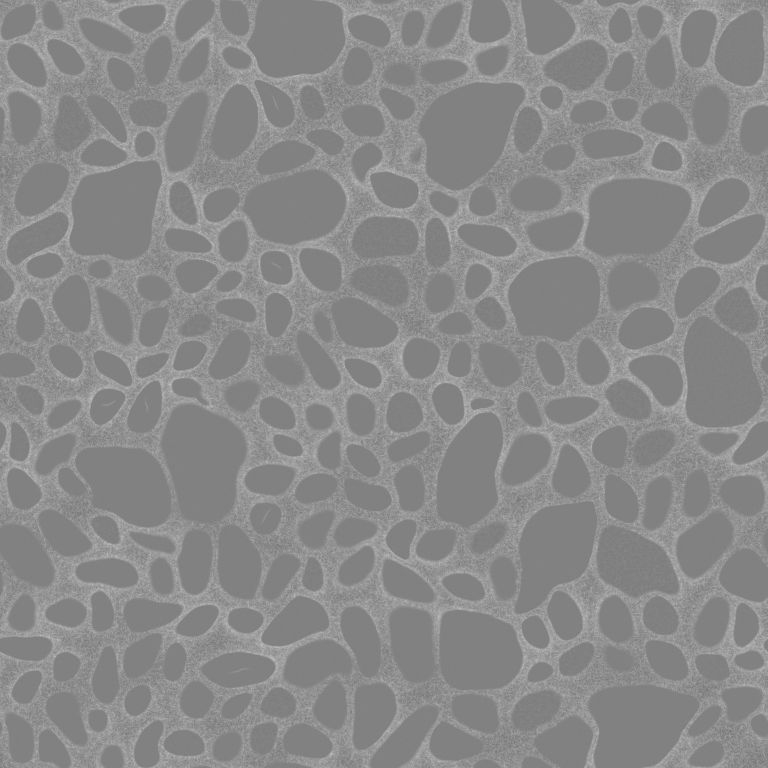
This texture map is drawn by a WebGL 1 fragment shader. Its source:

```glsl
precision highp float;
// Tileable section of smooth grey pebbles set in a pale, grainy cement.
// Each cell holds one, two or four pebbles; rival ellipses are cut back to
// leave a gap, and cellular grain with a bright halo fills the rest.

uniform vec2 u_resolution;

const float PI = 3.14159;
const float CELLS = 9.0;          // coarse cells across the canvas
const float LARGE_SHARE = 0.17;   // share of cells with a single pebble
const float PAIR_SHARE = 0.30;    // share of cells with two pebbles
const vec2 LARGE_SIZE = vec2(0.55, 0.86);  // long half axis, in cells
const vec2 PAIR_SIZE = vec2(0.32, 0.52);
const vec2 SMALL_SIZE = vec2(0.21, 0.40);
const vec2 ASPECT = vec2(0.46, 0.88);      // short axis over long axis
const float HALF_GAP = 0.030;     // half the cement seam between rivals
const float ROUNDING = 0.12;      // softening where seam meets ellipse
const float RIVAL_BLEND = 20.0;   // lower blends neighbouring rivals more
const float HALO_WIDTH = 0.065;
const vec2 EDGE = vec2(0.004, 0.028);      // crisp and soft pebble outlines
const float PEBBLE_GREY = 0.506;
const float CEMENT_GREY = 0.544;
const float HALO_GREY = 0.120;
const float GRAIN_GREY = 0.20;
const float MOTTLE_GREY = 0.010;
const vec2 GRAIN_SCALE = vec2(390.0, 170.0);

vec2 hash2(vec2 p) {
  vec2 s = vec2(dot(p, vec2(127.1, 311.7)), dot(p, vec2(269.5, 183.3)));
  return fract(sin(s) * 43758.5);
}

vec2 rotate(vec2 p, float a) {
  float c = cos(a), s = sin(a);
  return vec2(c * p.x + s * p.y, c * p.y - s * p.x);
}

float smoothMax(float a, float b, float k) {
  float h = max(k - abs(a - b), 0.0) / k;
  return max(a, b) + 0.25 * h * h * k;
}

// Distance to the nearest scattered point, wrapped at the period
float cellular(vec2 p, float period) {
  vec2 base = floor(p);
  float nearest = 8.0;
  for (int y = -1; y <= 1; y++)
    for (int x = -1; x <= 1; x++) {
      vec2 cell = base + vec2(float(x), float(y));
      vec2 d = cell + hash2(mod(cell, period)) - p;
      nearest = min(nearest, dot(d, d));
    }
  return sqrt(nearest);
}

// Layered sines, periodic over the unit canvas
vec2 waves(vec2 uv, float f) {
  vec2 t = 2.0 * PI * uv;
  vec2 w = sin(f * t.yx + vec2(1.3, 4.1) + 1.5 * sin((f - 1.0) * t + 2.0));
  return w + 0.5 * sin((2.0 * f + 1.0) * t.yx + 2.0 * w.yx);
}

float ellipseDistance(vec2 q, vec2 r) {
  float k0 = length(q / r);
  float k1 = length(q / (r * r));
  return k0 * (k0 - 1.0) / max(k1, 1e-5);
}

// Returns signed pebble distance, pebble seed, and position along its axes
vec4 pebbles(vec2 p) {
  vec2 base = floor(p);
  float first = 8.0, crowd = 0.0, seed = 0.0;
  vec2 local = vec2(0.0);
  for (int y = -1; y <= 1; y++)
    for (int x = -1; x <= 1; x++) {
      vec2 cell = base + vec2(float(x), float(y));
      vec2 id = mod(cell, CELLS);
      vec2 pick = hash2(id + 17.0);
      bool large = pick.x < LARGE_SHARE;
      bool pair = !large && pick.x < LARGE_SHARE + PAIR_SHARE;
      float count = large ? 1.0 : pair ? 2.0 : 4.0;
      float radius = large ? 0.0 : pair ? 0.27 : 0.36;
      vec2 range = large ? LARGE_SIZE : pair ? PAIR_SIZE : SMALL_SIZE;
      float start = pair ? PI * pick.y : 0.25 * PI + 0.8 * (pick.y - 0.5);
      for (int k = 0; k < 4; k++) {
        if (float(k) >= count) break;
        vec2 key = id + 31.0 * float(k + 2);
        vec2 jitter = hash2(key) - 0.5;
        vec2 form = hash2(key + 5.3);
        vec2 turn = hash2(key + 9.7);
        float around = start + 2.0 * PI * float(k) / count;
        vec2 q = p - cell - 0.5 - 0.22 * jitter;
        q -= radius * vec2(cos(around), sin(around));
        // Pairs lie side by side, the others at any angle
        q = rotate(q, pair ? around + 0.5 * PI + 0.8 * (turn.x - 0.5) : turn.x * PI);
        float size = mix(range.x, range.y, form.x);
        // Long pebbles are slim, so that areas stay alike
        float aspect = mix(ASPECT.y, ASPECT.x, 0.5 * (form.x + form.y));
        vec2 egg = q * vec2(1.0, 1.0 + 0.2 * clamp(q.x / size, -1.0, 1.0));
        float d = ellipseDistance(egg, size * vec2(1.0, aspect));
        crowd += exp(-RIVAL_BLEND * d);
        if (d < first) { first = d; seed = turn.y; local = q; }
      }
    }
  // Soft minimum over all rivals of the nearest pebble rounds its corners
  float rivals = max(crowd - exp(-RIVAL_BLEND * first), 1e-3);
  float second = -log(rivals) / RIVAL_BLEND;
  float seam = HALF_GAP - 0.5 * (second - first);
  return vec4(smoothMax(first, seam, ROUNDING), seed, local);
}

void main() {
  float side = min(u_resolution.x, u_resolution.y);
  vec2 uv = gl_FragCoord.xy / side;
  vec2 warped = uv + 0.008 * waves(uv, 3.0) + 0.0008 * waves(uv, 13.0);
  vec4 stone = pebbles(warped * CELLS);
  float softness = fract(stone.y * 7.0);
  float edge = mix(EDGE.x, EDGE.y, softness * softness) + 0.6 * CELLS / side;

  // Cement: fine fibrous grain, brightened in patches beside the pebbles
  vec2 fibre = uv + 0.0014 * waves(uv, 37.0);
  float grain = 0.6 * cellular(fibre * GRAIN_SCALE.x, GRAIN_SCALE.x)
              + 0.4 * cellular(fibre * GRAIN_SCALE.y, GRAIN_SCALE.y) - 0.47;
  float patchiness = clamp(0.75 + 0.35 * waves(uv + 0.3, 4.0).x, 0.25, 1.25);
  float halo = exp(-max(stone.x, 0.0) / HALO_WIDTH) * patchiness;
  float cement = CEMENT_GREY + HALO_GREY * halo + GRAIN_GREY * grain
               + MOTTLE_GREY * waves(warped, 11.0).y;

  // Pebble: nearly flat, a few rough ones and a few with a pale scratch
  float rough = mix(0.012, 0.06, smoothstep(0.82, 0.97, stone.y));
  float bend = stone.w + 0.02 * sin(stone.z * 17.0 + stone.y * 90.0);
  float scratch = (1.0 - smoothstep(0.004, 0.016, abs(bend)))
                * (1.0 - smoothstep(0.03, 0.13, abs(stone.z))) * step(stone.y, 0.04);
  float pebble = PEBBLE_GREY + rough * grain + 0.06 * scratch;

  float grey = mix(pebble, cement, smoothstep(-edge, edge, stone.x));
  gl_FragColor = vec4(vec3(grey), 1.0);
}
```
